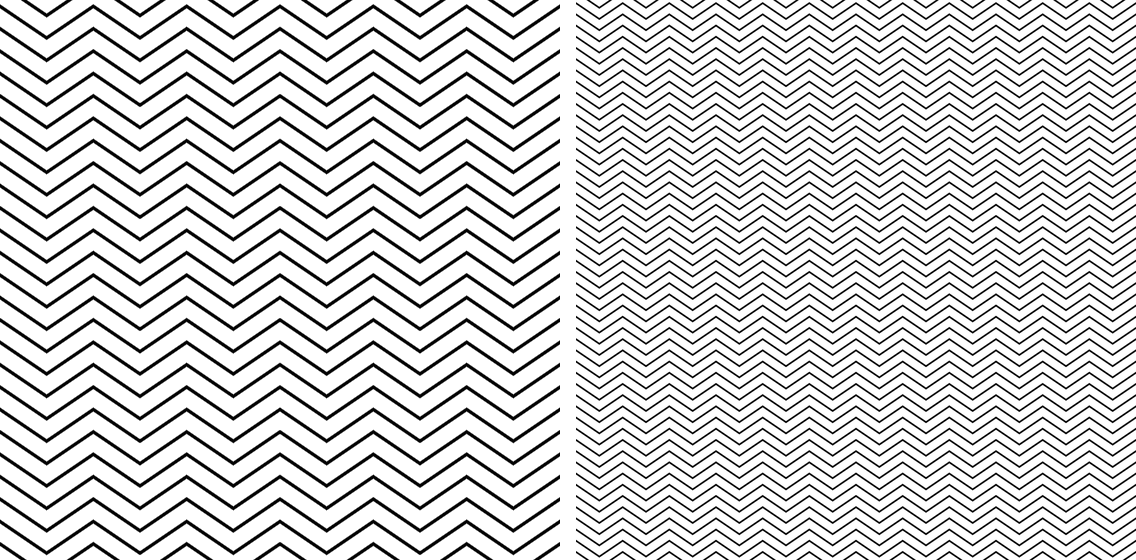
Left, the tile; right, the same tile 2 across and 2 down.
Give the GLSL for this pattern, as a Shadertoy shader.

```glsl
// Thin black chevron lines stacked on white: a triangle wave shifts each row
// of evenly spaced lines, and the distance to the nearest line is smoothed.
// Whole counts of columns and rows make the canvas tile on all sides.

const float COLUMNS = 6.0;        // zigzag periods across
const float ROWS = 25.0;          // lines down
const float AMPLITUDE = 0.0566;   // peak to valley, in canvas heights
const float PEAK_OFFSET = 0.0112; // first peak below the top edge
const float LINE_WIDTH = 0.0059;  // measured across the stroke

const vec3 PAPER = vec3(1.0);
const vec3 INK = vec3(0.01);

// Triangle wave of period 1: 0 at whole numbers, 1 halfway between.
float triangleWave(float x) {
    return 1.0 - abs(2.0 * fract(x) - 1.0);
}

// Distance from y to the nearest multiple of spacing.
float distanceToRepeat(float y, float spacing) {
    return abs(fract(y / spacing + 0.5) - 0.5) * spacing;
}

// Perpendicular distance to the centre of the nearest zigzag line.
float chevronDistance(vec2 uv, float columns, float rows, float amplitude) {
    float depth = 1.0 - uv.y - PEAK_OFFSET;
    float shifted = depth - amplitude * triangleWave(uv.x * columns);
    float slope = 2.0 * amplitude * columns;
    return distanceToRepeat(shifted, 1.0 / rows) * inversesqrt(1.0 + slope * slope);
}

// Stroke coverage with an edge one pixel wide.
float strokeMask(float dist, float width, float pixel) {
    return clamp((0.5 * width - dist) / pixel + 0.5, 0.0, 1.0);
}

void mainImage(out vec4 fragColor, in vec2 fragCoord) {
    vec2 uv = fragCoord / iResolution.xy;
    float pixel = 1.15 / iResolution.y;

    float dist = chevronDistance(uv, COLUMNS, ROWS, AMPLITUDE);
    float ink = strokeMask(dist, LINE_WIDTH, pixel);

    fragColor = vec4(mix(PAPER, INK, ink), 1.0);
}
```
